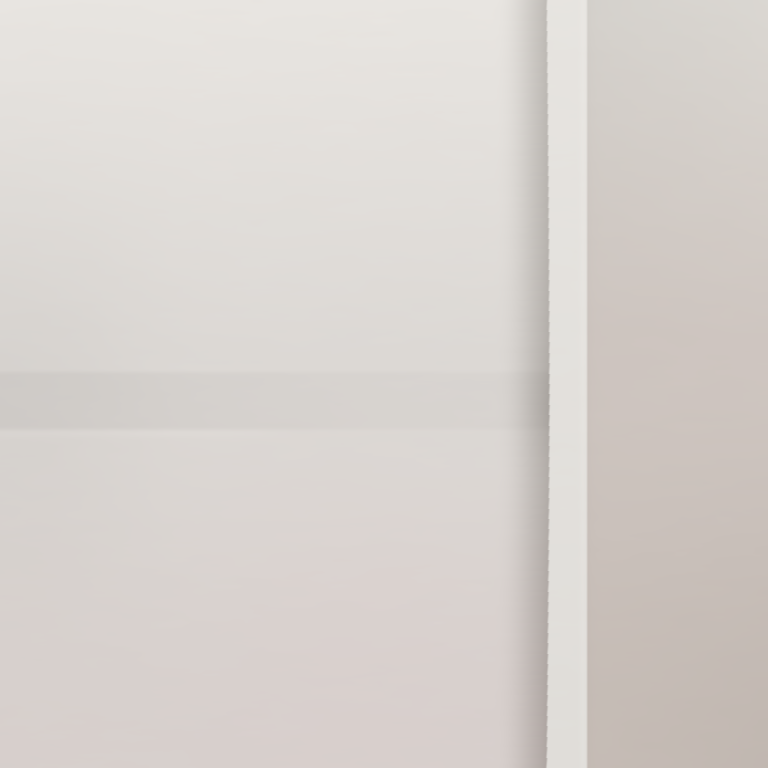
Reproduce this texture procedurally as a WebGL 2 fragment shader.

```glsl
#version 300 es
precision highp float;
// Pale wall panels with a soft horizontal band and a raised vertical trim strip.
uniform vec2 u_resolution;
out vec4 fragColor;

const vec3 WALL_TOP = vec3(0.910, 0.898, 0.882);
const vec3 WALL_MIDDLE = vec3(0.862, 0.847, 0.832);
const vec3 WALL_BOTTOM = vec3(0.843, 0.814, 0.802);
const vec3 SIDE_TOP = vec3(0.845, 0.832, 0.812);
const vec3 SIDE_MIDDLE = vec3(0.806, 0.772, 0.751);
const vec3 SIDE_BOTTOM = vec3(0.765, 0.728, 0.702);
const vec3 TRIM_TOP = vec3(0.904, 0.894, 0.878);
const vec3 TRIM_BOTTOM = vec3(0.876, 0.866, 0.850);
const float TRIM_RIGHT = 0.7645;

float hash(vec2 p) {
    p = fract(p * vec2(0.1031, 0.1137));
    p += dot(p, p.yx + 33.33);
    return fract((p.x + p.y) * p.x * 17.0);
}

float valueNoise(vec2 p) {
    vec2 cell = floor(p);
    vec2 f = fract(p);
    f = f * f * (3.0 - 2.0 * f);
    float low = mix(hash(cell), hash(cell + vec2(1, 0)), f.x);
    float high = mix(hash(cell + vec2(0, 1)), hash(cell + vec2(1, 1)), f.x);
    return mix(low, high, f.y);
}

float grain(vec2 p) {
    float sum = 0.0;
    float weight = 0.5;
    for (int i = 0; i < 3; i++) {
        sum += weight * (valueNoise(p) - 0.5);
        p = p * 2.1 + 7.3;
        weight *= 0.5;
    }
    return sum;
}

float edge(float at, float x, float softness) {
    return smoothstep(at - softness, at + softness, x);
}

// Vertical blend through three colours, with the middle one at height m.
vec3 ramp(vec3 bottom, vec3 middle, vec3 top, float m, float y) {
    return mix(mix(bottom, middle, smoothstep(0.0, m, y)), top, clamp((y - m) / (1.0 - m), 0.0, 1.0));
}

// Slightly bowed left side of the trim, with a fine twisted rim.
float trimLeft(float y) {
    float bow = 0.0035 * (1.0 - pow(abs(2.0 * y - 1.0), 1.5));
    float twist = 0.0010 * (fract(y * 74.0) - 0.5);
    return 0.7118 + bow + twist;
}

vec3 wall(vec2 uv) {
    vec3 color = ramp(WALL_BOTTOM, WALL_MIDDLE, WALL_TOP, 0.54, uv.y);
    // Left side falls off a little around and below the middle.
    color -= 0.022 * (1.0 - smoothstep(0.0, 0.3, uv.x)) * exp(-pow((uv.y - 0.5) / 0.28, 2.0));
    // Warm pink tint in the lower centre.
    vec2 blush = (uv - vec2(0.47, 0.17)) / vec2(0.20, 0.22);
    color += vec3(0.004, -0.004, -0.002) * exp(-dot(blush, blush));
    return color;
}

float bandMask(float y, float px) {
    return edge(0.441, y, 0.003 + px) * (1.0 - edge(0.5155, y, 0.003 + px));
}

// Darkening that grows toward the trim: a broad falloff and a tight crease.
float trimShade(float gap) {
    float broad = 1.0 - smoothstep(0.0, 0.075, gap);
    float crease = exp(-max(gap, 0.0) / 0.007);
    return 0.135 * broad * sqrt(broad) + 0.035 * crease;
}

void main() {
    vec2 uv = gl_FragCoord.xy / u_resolution;
    float px = 1.0 / min(u_resolution.x, u_resolution.y);
    float left = trimLeft(uv.y);

    // Main wall, band and the band's faint lower highlight.
    vec3 color = wall(uv);
    float bandFade = mix(0.030, 0.016, smoothstep(0.1, 0.62, uv.x));
    color -= bandFade * bandMask(uv.y, px);
    float lip = exp(-pow((uv.y - 0.435) / 0.005, 2.0));
    color += 0.009 * lip * (1.0 - smoothstep(0.25, 0.42, uv.x));
    float shadeNearBand = 1.0 + 0.15 * exp(-pow((uv.y - 0.47) / 0.06, 2.0));
    color -= vec3(0.98, 1.0, 1.02) * trimShade(left - uv.x) * shadeNearBand;

    // Side panel, brighter at the upper right and darker at the lower right.
    vec3 side = ramp(SIDE_BOTTOM, SIDE_MIDDLE, SIDE_TOP, 0.56, uv.y);
    float across = clamp((uv.x - TRIM_RIGHT) / (1.0 - TRIM_RIGHT), 0.0, 1.0);
    side += 0.020 * (across - 0.5) * (uv.y * 2.0 - 0.9);
    side -= 0.012 * exp(-max(uv.x - TRIM_RIGHT, 0.0) / 0.006);

    // Trim strip with a thin bright rim on its right.
    vec3 trim = mix(TRIM_BOTTOM, TRIM_TOP, uv.y);
    trim += 0.010 * exp(-pow((uv.x - 0.759) / 0.004, 2.0));
    color = mix(color, trim, edge(left, uv.x, 0.0012 + px * 0.5));
    color = mix(color, side, edge(TRIM_RIGHT, uv.x, 0.0012 + px * 0.5));

    // Faint horizontal mottling.
    color += 0.006 * grain(uv * vec2(18.0, 70.0));
    fragColor = vec4(color, 1.0);
}
```
